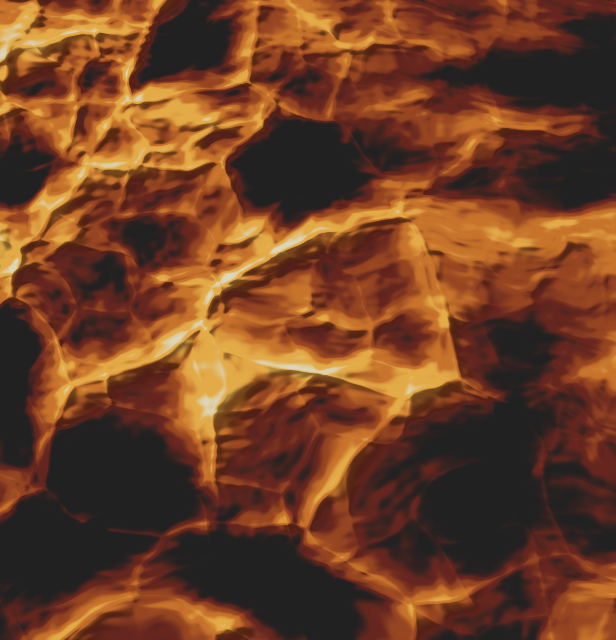
A WebGL 1 fragment shader for this texture:

```glsl
precision highp float;
uniform vec2 u_resolution;

// Palette, low to high
const vec3 PIT = vec3(0.13, 0.13, 0.13);
const vec3 MAROON = vec3(0.40, 0.15, 0.12);
const vec3 RUST = vec3(0.59, 0.27, 0.13);
const vec3 ORANGE = vec3(0.78, 0.45, 0.17);
const vec3 GOLD = vec3(0.89, 0.67, 0.28);
const vec3 CREAM = vec3(0.86, 0.84, 0.74);

// Surface
const vec2 PERSPECTIVE = vec2(0.55, 0.45);
const vec2 PATCH_SCALE = vec2(2.8, 3.8);
const vec2 STREAK_SCALE = vec2(2.6, 9.0);
const vec2 GRAIN_SCALE = vec2(26.0, 34.0);
const vec2 WEB_SCALE = vec2(3.1, 3.5);
const float FINE_WEB = 2.1;
const float WARP = 0.09;
const float CREST_WIDTH = 0.15;
const float CREST_HEIGHT = 0.24;
const float PIT_DEPTH = 0.58;
const float GRAIN_HEIGHT = 0.13;

// Shading
const vec2 LIGHT_STEP = vec2(-0.0075, 0.006);
const float RELIEF_GAIN = 1.0;
const float CREASE_SHADE = 0.4;
const float TONE_MIDDLE = 0.51;
const float TONE_SPREAD = 0.21;

float hash(vec2 p) {
    vec3 q = fract(p.xyx * 0.1031);
    q += dot(q, q.yzx + 33.33);
    return fract((q.x + q.y) * q.z);
}

float noise(vec2 p) {
    vec2 i = floor(p), f = fract(p);
    f = f * f * (3.0 - 2.0 * f);
    return mix(mix(hash(i), hash(i + vec2(1, 0)), f.x),
               mix(hash(i + vec2(0, 1)), hash(i + vec2(1, 1)), f.x), f.y);
}

float fbm(vec2 p) {
    float sum = 0.0, weight = 0.5;
    for (int i = 0; i < 5; i++) {
        sum += weight * noise(p);
        p = mat2(1.6, 0.5, -0.5, 1.9) * p + 17.3;
        weight *= 0.5;
    }
    return sum / 0.97;
}

// Smooth displacement with a little roughness
vec2 warp(vec2 p) {
    vec2 broad = vec2(noise(p * 5.0), noise(p * 5.0 + 60.0));
    vec2 rough = vec2(noise(p * 17.0 + 20.0), noise(p * 17.0 + 90.0));
    return broad - 0.5 + 0.25 * (rough - 0.5);
}

// x: distance to the nearest cell border, y: random value of the cell
vec2 cells(vec2 p) {
    vec2 base = floor(p);
    float nearest = 9.0, second = 9.0, id = 0.0;
    for (int y = -1; y <= 1; y++) {
        for (int x = -1; x <= 1; x++) {
            vec2 c = base + vec2(x, y);
            vec2 site = c + vec2(hash(c + 3.7), hash(c + 41.2));
            float d = length(site - p);
            if (d < nearest) {
                second = nearest;
                nearest = d;
                id = hash(c + 87.5);
            } else {
                second = min(second, d);
            }
        }
    }
    return vec2(second - nearest, id);
}

// Ridge crests around hollows of random depth
float web(vec2 p, float depth) {
    vec2 cell = cells(p);
    float hollow = smoothstep(0.06, 0.55, cell.x) * smoothstep(0.3, 0.85, cell.y);
    return CREST_HEIGHT * exp(-cell.x / CREST_WIDTH) - depth * hollow;
}

float height(vec2 uv) {
    vec2 p = vec2(uv.x - 0.5, uv.y) * (1.0 + PERSPECTIVE * uv.y) + 5.0;
    vec2 bend = warp(p);
    vec2 q = p + WARP * bend;

    // Ridges fade into flat streaked ground at the upper right
    float ground = smoothstep(0.5, 0.95, uv.x + 0.5 * (uv.y - 0.45));
    float depth = PIT_DEPTH * mix(1.25, 0.6, uv.y);
    float ridges = web(q * WEB_SCALE, depth) + 0.35 * web(q * WEB_SCALE * FINE_WEB + 9.0, 0.35);
    float patches = 1.15 * (fbm(q * PATCH_SCALE) - 0.5);
    float streaks = fbm(p * STREAK_SCALE + bend) - 0.5;
    float grain = noise(q * GRAIN_SCALE) + 0.5 * noise(q * GRAIN_SCALE * 2.1) - 0.75;

    return 0.5 + patches + ridges * mix(1.0, 0.35, ground)
        + streaks * mix(0.2, 0.7, ground)
        + GRAIN_HEIGHT * grain * mix(1.0, 0.5, ground);
}

vec3 palette(float t) {
    vec3 c = mix(PIT, MAROON, smoothstep(0.08, 0.36, t));
    c = mix(c, RUST, smoothstep(0.38, 0.63, t));
    c = mix(c, ORANGE, smoothstep(0.65, 0.84, t));
    c = mix(c, GOLD, smoothstep(0.86, 0.95, t));
    return mix(c, CREAM, smoothstep(0.965, 0.995, t));
}

void main() {
    vec2 uv = gl_FragCoord.xy / u_resolution.y;
    float h = height(uv);
    float relief = h - height(uv + LIGHT_STEP);

    // Logistic curve spreads the heights evenly over the palette
    float level = (h + RELIEF_GAIN * relief - TONE_MIDDLE) / TONE_SPREAD;
    float tone = 1.0 / (1.0 + exp(-1.7 * level));

    // Thin dark creases on slopes turned from the light
    float crease = smoothstep(0.02, 0.08, -relief) * smoothstep(0.2, 0.6, tone);
    vec3 color = palette(tone) * (1.0 - CREASE_SHADE * crease);
    gl_FragColor = vec4(color, 1.0);
}
```
